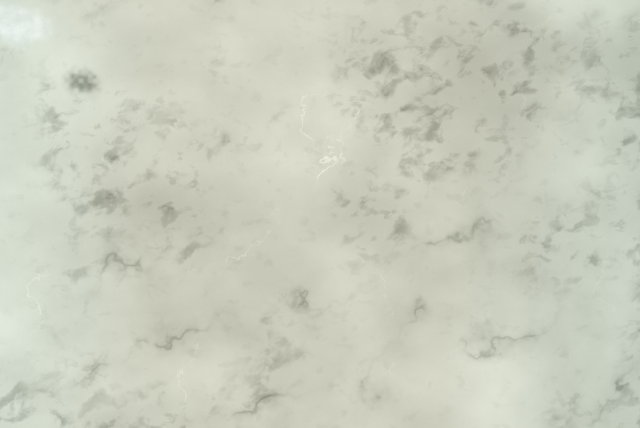
A Shadertoy shader for this texture:

```glsl
// Polished pale marble with soft clouds, grey flecks, smoky veins and thin white cracks.

float hash(vec2 p) {
    vec3 q = fract(vec3(p.xyx) * 0.1031);
    q += dot(q, q.yzx + 33.33);
    return fract((q.x + q.y) * q.z);
}

float noise(vec2 p) {
    vec2 cell = floor(p), f = fract(p);
    f = f * f * f * (f * (f * 6.0 - 15.0) + 10.0);
    float low = mix(hash(cell), hash(cell + vec2(1, 0)), f.x);
    float high = mix(hash(cell + vec2(0, 1)), hash(cell + vec2(1, 1)), f.x);
    return mix(low, high, f.y);
}

float fbm(vec2 p) {
    float sum = 0.0, weight = 0.533;
    for (int i = 0; i < 4; i++) {
        sum += weight * noise(p);
        p = mat2(1.6, 1.2, -1.2, 1.6) * p + 17.3;
        weight *= 0.5;
    }
    return sum;
}

vec2 warp(vec2 p, float scale) {
    return vec2(fbm(p * scale + 3.7), fbm(p * scale + 41.2)) - 0.5;
}

// x: distance to a segment around its centre, y: fade towards both ends
vec2 strand(vec2 p, vec2 centre, float angle, float halfLength) {
    vec2 dir = vec2(cos(angle), sin(angle));
    float t = clamp(dot(p - centre, dir), -halfLength, halfLength);
    return vec2(length(p - centre - dir * t), 1.0 - smoothstep(0.5, 1.0, abs(t) / halfLength));
}

// Smoky grey veins, mostly low on the slab and rising to the right
float greyVeins(vec2 p) {
    vec2 q = p + 0.2 * warp(p, 4.0) + 0.1 * warp(p, 15.0) + 0.025 * warp(p, 50.0);
    float patches = smoothstep(0.4, 0.68, fbm(p * 10.0 + 8.0));
    float shade = 0.0;
    for (int i = 0; i < 9; i++) {
        float k = float(i);
        vec2 centre = vec2((k + 0.3 + 0.5 * hash(vec2(k, 2.0))) / 6.0, 0.06 + 0.42 * fract(k * 0.618 + 0.15));
        float angle = 0.55 + 0.8 * (hash(vec2(k, 5.0)) - 0.5);
        vec2 s = strand(q, centre, angle, 0.11 + 0.1 * hash(vec2(k, 9.0)));
        float core = exp(-s.x * s.x / 0.00004) * (0.15 + 0.85 * patches);
        float halo = exp(-s.x / 0.022) * (0.12 + 0.7 * patches);
        shade = max(shade, s.y * (0.35 * core + 0.65 * halo));
    }
    return shade;
}

// Hairline white cracks, jagged, broken and mostly upright
float whiteCracks(vec2 p) {
    vec2 q = p + 0.1 * warp(p, 6.0) + 0.09 * warp(p, 20.0) + 0.03 * warp(p, 55.0);
    float pixel = 1.0 / iResolution.y;
    float broken = smoothstep(0.38, 0.62, fbm(p * 16.0 + 60.0));
    float light = 0.0;
    for (int i = 0; i < 9; i++) {
        float k = float(i);
        vec2 centre = vec2((k + 0.5) / 6.0, 0.1 + 0.75 * fract(k * 0.382 + 0.3));
        float angle = 1.2 + 0.9 * (hash(vec2(k, 21.0)) - 0.5);
        vec2 s = strand(q, centre, angle, 0.09 + 0.08 * hash(vec2(k, 25.0)));
        float line = 1.0 - smoothstep(0.0006, 0.0024 + pixel, s.x);
        light = max(light, line * s.y * (0.25 + 0.5 * hash(vec2(k, 29.0))));
    }
    // the main crack climbs through the middle
    vec2 s = strand(q, vec2(0.82, 0.68), 1.0, 0.24);
    light = max(light, (1.0 - smoothstep(0.0012, 0.003 + pixel, s.x)) * s.y);
    return light * (0.15 + 0.85 * broken);
}

// Blurred grey flecks in loose clusters, each cluster on a faint smudge
float greyFlecks(vec2 p) {
    vec2 q = p + 0.03 * warp(p, 18.0);
    vec2 slanted = mat2(0.88, -0.48, 0.48, 0.88) * q;
    float sideBias = 0.08 * smoothstep(0.15, 0.75, abs(p.x - 0.72));
    float cluster = smoothstep(0.46, 0.74, fbm(p * 4.5 + 12.0) + sideBias);
    float large = smoothstep(0.5, 0.85, fbm(slanted * vec2(24.0, 34.0)));
    float small = smoothstep(0.6, 0.85, fbm(q * vec2(40.0, 52.0) + 90.0));
    return cluster * (0.95 * large + 0.3 * small + 0.12) + 0.16 * small;
}

void mainImage(out vec4 fragColor, in vec2 fragCoord) {
    vec2 p = fragCoord / iResolution.y;

    // Cloudy ground, lighter towards the upper left
    float cloud = fbm(p * 2.4 + 0.4 * warp(p, 3.0) + 5.0);
    float wisps = fbm(p * vec2(6.0, 8.0) + 31.0);
    float tone = 0.811 + 0.17 * (cloud - 0.5) + 0.1 * (wisps - 0.5);
    tone += 0.04 * (0.75 - p.x) + 0.02 * (p.y - 0.5);

    tone -= 0.15 * greyFlecks(p);
    tone -= 0.19 * greyVeins(p);
    tone += 0.075 * whiteCracks(p);

    // One dark pit and one pale crystal patch near the upper left corner
    vec2 rough = p + 0.05 * warp(p, 20.0);
    vec2 toPit = rough - vec2(0.195, 0.8);
    float pit = exp(-dot(toPit, toPit) / 0.0006);
    float crystal = 1.0 - smoothstep(0.03, 0.075, length((rough - vec2(0.04, 0.94)) * vec2(0.8, 1.3)));
    tone -= pit * (0.1 + 0.25 * noise(p * 90.0));
    tone += crystal * (0.05 + 0.12 * (fbm(p * 45.0) - 0.5));

    tone += 0.006 * (noise(p * 190.0) - 0.5);

    // Warm grey in the middle, cooler and greener towards the sides
    float cool = smoothstep(0.25, 0.85, abs(p.x - 0.75) + 0.4 * (cloud - 0.5));
    vec3 tint = mix(vec3(0.004, 0.008, -0.056), vec3(-0.018, 0.018, -0.036), cool);
    tint.b += 0.03 * crystal;
    fragColor = vec4(clamp(tone + tint, 0.0, 1.0), 1.0);
}
```
